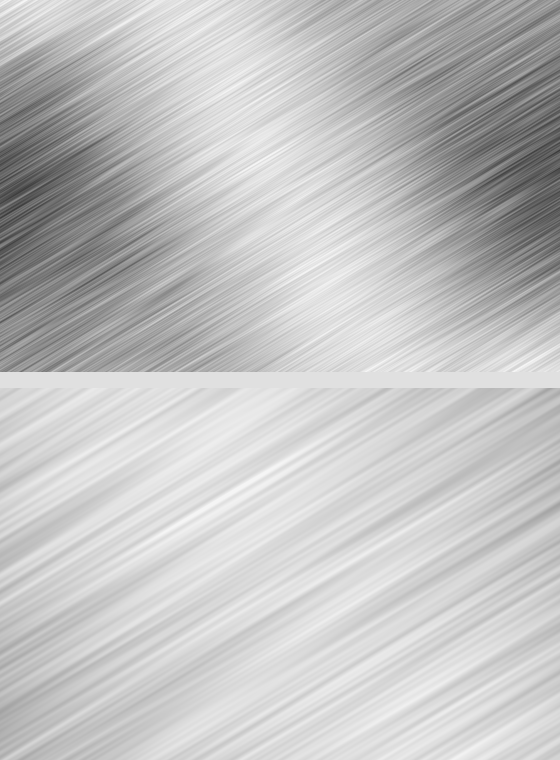
Top: the whole. Bottom: its middle third, enlarged.
Write a WebGL 1 fragment shader that draws this texture.

```glsl
precision highp float;

uniform vec2 u_resolution;

const float STREAK_ANGLE = 0.54;
const float SHEEN_ANGLE = 0.49;
const float HIGHLIGHT = 0.885;
const float DARKEST = 0.2;
const float BRIGHTEST = 0.96;

// Coordinates along (x) and across (y) the given angle
vec2 alignTo(vec2 p, float angle) {
  float c = cos(angle);
  float s = sin(angle);
  return vec2(c * p.x + s * p.y, c * p.y - s * p.x);
}

// Random unit vector for a lattice cell
vec2 latticeGradient(vec2 cell) {
  float h = fract(sin(dot(cell, vec2(127.1, 311.7))) * 43758.545);
  float angle = 6.28318 * h;
  return vec2(cos(angle), sin(angle));
}

float gradientNoise(vec2 p) {
  vec2 cell = floor(p);
  vec2 f = p - cell;
  vec2 w = f * f * f * (f * (f * 6.0 - 15.0) + 10.0);
  vec2 right = vec2(1.0, 0.0);
  vec2 up = vec2(0.0, 1.0);
  float a = dot(latticeGradient(cell), f);
  float b = dot(latticeGradient(cell + right), f - right);
  float c = dot(latticeGradient(cell + up), f - up);
  float d = dot(latticeGradient(cell + 1.0), f - 1.0);
  return mix(mix(a, b, w.x), mix(c, d, w.x), w.y);
}

// Stretched noise octaves, finer and shorter at each step
float brushedStreaks(vec2 q) {
  vec2 frequency = vec2(1.7, 58.0);
  float weight = 0.42;
  float sum = 0.0;
  for (int i = 0; i < 4; i++) {
    sum += weight * gradientNoise(q * frequency + 17.3 * float(i + 1));
    frequency *= vec2(1.4, 1.6);
    weight *= 1.25;
  }
  return sum;
}

// Broad reflection: a bright ridge, dark flanks and pale corners,
// symmetric under a half turn about the centre
float sheen(vec2 q) {
  float reach = abs(q.x);
  float side = q.x < 0.0 ? q.y : -q.y;
  float falloff = smoothstep(0.0, 0.5, reach);
  float bandOffset = (side - 0.33) / 0.29;
  float band = exp(-bandOffset * bandOffset);
  float shadow = smoothstep(0.25, 0.66, reach) * band;
  float corner = smoothstep(0.5, 0.78, side) * smoothstep(0.1, 0.4, reach);
  float lift = falloff * (1.0 - smoothstep(-0.32, 0.02, side));
  return HIGHLIGHT - 0.29 * falloff - 0.23 * shadow
    + 0.26 * corner + 0.07 * lift;
}

void main() {
  vec2 p = (gl_FragCoord.xy - 0.5 * u_resolution) / u_resolution.y;
  vec2 brush = alignTo(p, STREAK_ANGLE);
  vec2 light = alignTo(p, SHEEN_ANGLE);

  // Brush strokes fray the edges of the reflection
  light += vec2(0.05, 0.05) * gradientNoise(brush * vec2(1.3, 40.0) + 5.7);
  float tone = sheen(light);

  // Streaks stand out more where the metal is dark
  float contrast = mix(0.21, 0.11, smoothstep(0.45, 0.9, tone));
  tone += contrast * brushedStreaks(brush);

  gl_FragColor = vec4(vec3(clamp(tone, DARKEST, BRIGHTEST)), 1.0);
}
```
